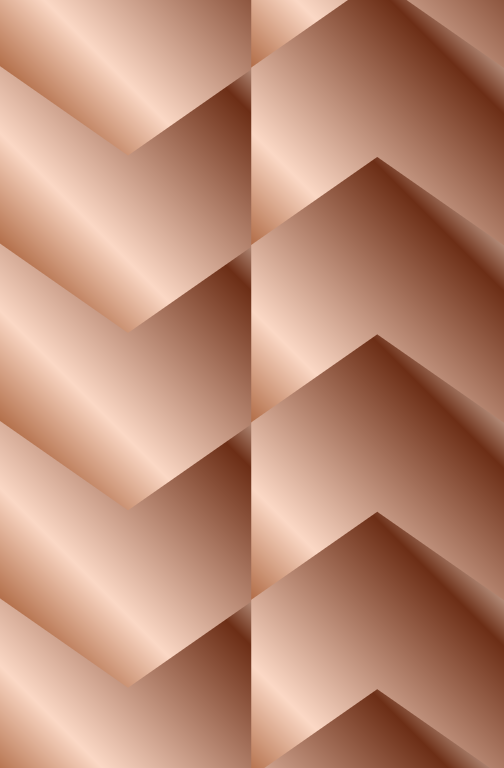
This pattern is drawn by a Shadertoy shader. Its source:

```glsl
// Two columns of stacked copper chevrons, pointing down on the left and up on the right.

// Lengths are in canvas widths, with y measured down from the top edge.
const float SEAM = 0.4985;        // x where the columns meet
const float COLUMN_WIDTH = 0.5;
const float PERIOD = 0.352;       // vertical distance between chevrons
const float FIRST_CORNER = 0.134; // y of the first side corner
const float FOLD_HEIGHT = 0.1746; // rise or drop from side corner to fold
const float LEFT_FOLD = 0.254;    // x of the left fold
const float RIGHT_FOLD = 0.7485;  // x of the right fold

// Part of the metal ramp that spans one chevron from lower left to upper right.
const float RAMP_START = 0.08;
const float RAMP_END = 0.92;
const float HIGHLIGHT_STOP = 0.30;
const float SHADOW_STOP = 0.83;

const vec3 BRONZE = vec3(0.592, 0.275, 0.102);
const vec3 PEACH  = vec3(0.984, 0.847, 0.773);
const vec3 UMBER  = vec3(0.424, 0.180, 0.086);
const vec3 CREAM  = vec3(0.937, 0.859, 0.804);

float linearStep(float a, float b, float x) {
    return clamp((x - a) / (b - a), 0.0, 1.0);
}

// Bronze, peach, umber, cream
vec3 copperRamp(float t) {
    vec3 color = mix(BRONZE, PEACH, linearStep(0.0, HIGHLIGHT_STOP, t));
    color = mix(color, UMBER, linearStep(HIGHLIGHT_STOP, SHADOW_STOP, t));
    return mix(color, CREAM, linearStep(SHADOW_STOP, 1.0, t));
}

// Diagonal gradient of the chevron in the given row
vec3 chevronColor(vec2 p, float row, float columnStart) {
    vec2 local = p - vec2(columnStart, FIRST_CORNER + row * PERIOD);
    float along = (local.x - local.y + PERIOD) / (COLUMN_WIDTH + PERIOD);
    return copperRamp(mix(RAMP_START, RAMP_END, along));
}

// Stack of chevrons; direction is +1 for folds pointing down, -1 for up
vec3 chevronColumn(vec2 p, float columnStart, float foldX, float direction, float pixel) {
    float foldAmount = 1.0 - abs(p.x - foldX) / (0.5 * COLUMN_WIDTH);
    float edgeY = FIRST_CORNER + direction * FOLD_HEIGHT * foldAmount;
    float level = (p.y - edgeY) / PERIOD;
    float nearestEdge = floor(level + 0.5);

    // Blend the two chevrons that share the nearest edge
    float coverage = clamp((level - nearestEdge) * PERIOD / (1.2 * pixel) + 0.5, 0.0, 1.0);
    vec3 above = chevronColor(p, nearestEdge - 1.0, columnStart);
    vec3 below = chevronColor(p, nearestEdge, columnStart);
    return mix(above, below, coverage);
}

void mainImage(out vec4 fragColor, in vec2 fragCoord) {
    float pixel = 1.0 / iResolution.x;
    vec2 p = vec2(fragCoord.x, iResolution.y - fragCoord.y) * pixel;

    vec3 left = chevronColumn(p, SEAM - COLUMN_WIDTH, LEFT_FOLD, 1.0, pixel);
    vec3 right = chevronColumn(p, SEAM, RIGHT_FOLD, -1.0, pixel);
    float rightCoverage = clamp((p.x - SEAM) / pixel + 0.5, 0.0, 1.0);

    fragColor = vec4(mix(left, right, rightCoverage), 1.0);
}
```
